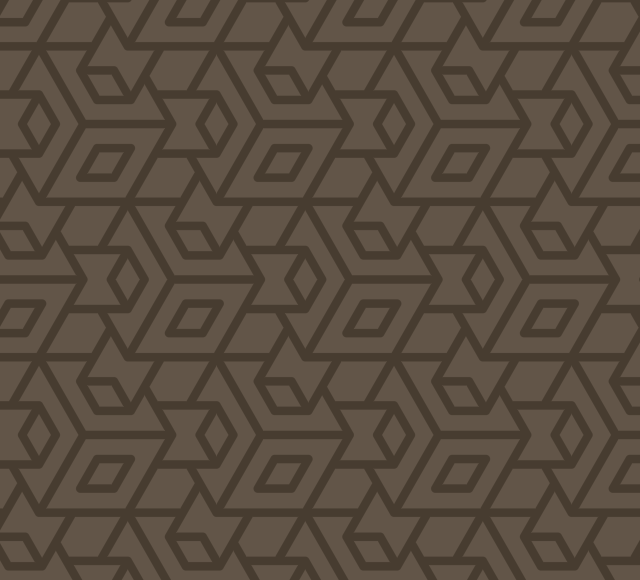
Write a WebGL 1 fragment shader that draws this pattern.

```glsl
precision highp float;
// Interlocking cube lattice in dark brown strokes on a taupe ground.
// Each cube has three rhombic faces holding a small rhombus; two faces open
// into bands that run to the next cube. Strokes are segment distances.

uniform vec2 u_resolution;

const float UNIT = 0.1387;          // half a repeat, as a share of canvas width
const float ROW = 1.7512;           // row spacing, in units
const vec2 ORIGIN = vec2(0.939, 1.634);
const float INNER = 0.38;           // small rhombus size relative to its face
const float HALF_STROKE = 0.048;

const vec3 GROUND = vec3(0.384, 0.333, 0.284);
const vec3 STROKE = vec3(0.280, 0.237, 0.188);

// Distance from p to the segment a-b
float segment(vec2 p, vec2 a, vec2 b) {
  vec2 pa = p - a;
  vec2 ba = b - a;
  return length(pa - ba * clamp(dot(pa, ba) / dot(ba, ba), 0.0, 1.0));
}

// Outline of a rhombus with the given half diagonals, centred at zero
float rhombus(vec2 p, vec2 u, vec2 v) {
  return min(min(segment(p, u, v), segment(p, v, -u)),
             min(segment(p, -u, -v), segment(p, -v, u)));
}

// Small rhombus and the two outer edges of the face spanned by arms a and b;
// reach is the drawn share of those edges
float face(vec2 p, vec2 a, vec2 b, float reach) {
  vec2 tip = a + b;
  float d = rhombus(p - 0.5 * tip, 0.5 * INNER * tip, 0.5 * INNER * (a - b));
  d = min(d, segment(p, a, a + reach * b));
  return min(d, segment(p, b, b + reach * a));
}

// Face whose outer corner opens into a band crossing to the next cube
float openFace(vec2 p, vec2 a, vec2 b) {
  vec2 tip = a + b;
  vec2 side = 0.5 * INNER * (a - b);
  vec2 start = 0.5 * tip;
  vec2 end = (1.0 + 0.5 * INNER) * tip;
  float d = face(p, a, b, 1.0 - INNER);
  d = min(d, segment(p, start + side, end + side));
  return min(d, segment(p, start - side, end - side));
}

// Three arms and three faces around the cube centre
float cube(vec2 p) {
  vec2 right = vec2(1.0, 0.0);
  vec2 upLeft = vec2(-0.5, 0.5 * ROW);
  vec2 downLeft = vec2(-0.5, -0.5 * ROW);
  vec2 centre = vec2(0.0);
  float d = min(segment(p, centre, right),
                min(segment(p, centre, upLeft), segment(p, centre, downLeft)));
  d = min(d, face(p, downLeft, right, 1.0));
  d = min(d, openFace(p, upLeft, downLeft));
  return min(d, openFace(p, right, upLeft));
}

// Nearest stroke among the four cubes around p on the sheared lattice
float lattice(vec2 p) {
  float row = floor(p.y / ROW);
  float column = floor(0.5 * (p.x - p.y / ROW));
  float d = 10.0;
  for (int j = 0; j < 2; j++) {
    for (int i = 0; i < 2; i++) {
      vec2 cell = vec2(column + float(i), row + float(j));
      d = min(d, cube(p - vec2(2.0 * cell.x + cell.y, ROW * cell.y)));
    }
  }
  return d;
}

void main() {
  vec2 p = gl_FragCoord.xy / (u_resolution.x * UNIT) - ORIGIN;
  float soft = 0.7 / (u_resolution.x * UNIT);
  float ink = 1.0 - smoothstep(-soft, soft, lattice(p) - HALF_STROKE);
  gl_FragColor = vec4(mix(GROUND, STROKE, ink), 1.0);
}
```
